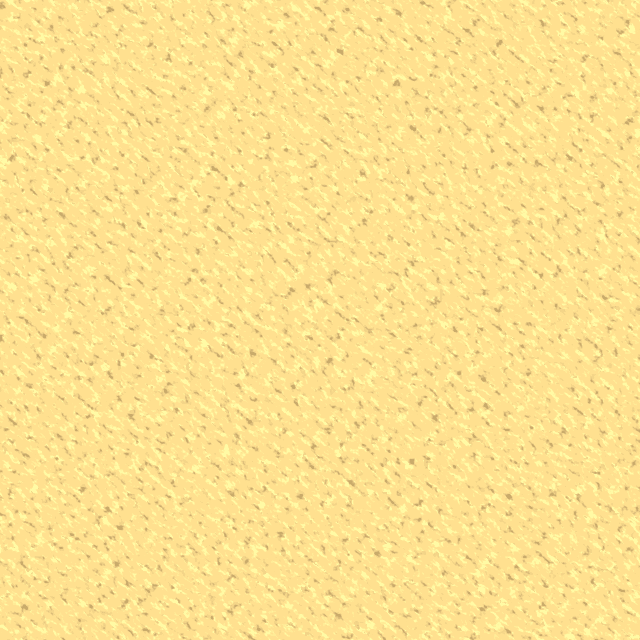
Write a Shadertoy shader that draws this texture.

```glsl
const vec3 SAND   = vec3(1.00, 0.88, 0.56);
const vec3 PALE   = vec3(1.00, 0.92, 0.59);
const vec3 BRIGHT = vec3(1.00, 0.98, 0.645);
const vec3 SHADE  = vec3(0.955, 0.835, 0.535);
const vec3 FLECK  = vec3(0.87, 0.75, 0.485);
const vec3 CORE   = vec3(0.79, 0.67, 0.42);

// Unit gradient with a pseudo-random direction for each lattice point
vec2 latticeGradient(vec2 cell) {
    vec3 p = fract(cell.xyx * vec3(0.1031, 0.1030, 0.0973));
    p += dot(p, p.yzx + 33.33);
    float angle = 6.2832 * fract((p.x + p.y) * p.z);
    return vec2(cos(angle), sin(angle));
}

float gradientNoise(vec2 p) {
    vec2 i = floor(p);
    vec2 f = p - i;
    vec2 u = f * f * f * (f * (f * 6.0 - 15.0) + 10.0);
    float a = dot(latticeGradient(i), f);
    float b = dot(latticeGradient(i + vec2(1, 0)), f - vec2(1, 0));
    float c = dot(latticeGradient(i + vec2(0, 1)), f - vec2(0, 1));
    float d = dot(latticeGradient(i + vec2(1, 1)), f - vec2(1, 1));
    return mix(mix(a, b, u.x), mix(c, d, u.x), u.y);
}

// Coordinates running along and across a direction given by its angle
vec2 alignTo(vec2 p, float angle) {
    vec2 along = vec2(cos(angle), sin(angle));
    return vec2(dot(p, along), dot(p, vec2(-along.y, along.x)));
}

// Stretched blobs whose outlines are roughened by fine grain
float raggedBlobs(vec2 p, vec2 blobScale, vec2 grainScale, float roughness, float seed) {
    float blobs = gradientNoise(p * blobScale + seed);
    float grain = gradientNoise(p * grainScale + seed * 1.7);
    return blobs + roughness * grain;
}

float softStep(float threshold, float softness, float value) {
    return smoothstep(threshold - softness, threshold + softness, value);
}

void mainImage(out vec4 fragColor, in vec2 fragCoord) {
    vec2 uv = fragCoord / iResolution.y;
    vec2 p = alignTo(uv, -0.70);

    // Thin light streaks
    float light = raggedBlobs(p, vec2(52.0, 118.0), vec2(170.0, 265.0), 0.6, 417.3);
    vec3 color = mix(SAND, PALE, softStep(0.14, 0.05, light));
    color = mix(color, BRIGHT, softStep(0.32, 0.05, light));

    // Rounder dark flecks with soft shade around them
    float dark = raggedBlobs(p, vec2(60.0, 105.0), vec2(190.0, 250.0), 0.38, 903.7);
    color = mix(color, SHADE, softStep(0.25, 0.04, dark));
    color = mix(color, FLECK, softStep(0.41, 0.04, dark));
    color = mix(color, CORE, softStep(0.50, 0.05, dark));

    fragColor = vec4(color, 1.0);
}
```
